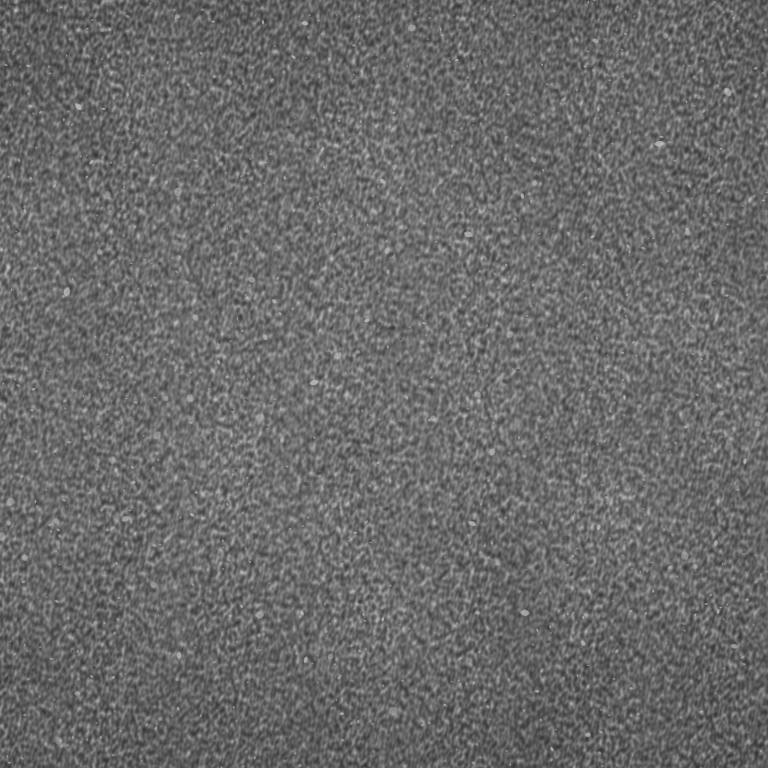
Write a Shadertoy shader that draws this texture.

```glsl
// Fine grey asphalt: dense, slightly upright grain from layered gradient noise,
// with scattered pale stone chips and dark pits, cloudy tone, darker borders
// and faint upright bands where the grain turns crisper.

vec2 hash2(vec2 p) {
    vec3 q = fract(vec3(p.xyx) * vec3(0.1031, 0.1030, 0.0973));
    q += dot(q, q.yzx + 33.33);
    return fract((q.xx + q.yz) * q.zy);
}

mat2 rotate(float angle) {
    float c = cos(angle), s = sin(angle);
    return mat2(c, s, -s, c);
}

float cornerSlope(vec2 cell, vec2 offset) {
    float angle = 6.2832 * hash2(cell).x;
    return dot(vec2(cos(angle), sin(angle)), offset);
}

float gradientNoise(vec2 p) {
    vec2 i = floor(p), f = fract(p);
    vec2 u = f * f * f * (f * (f * 6.0 - 15.0) + 10.0);
    vec2 e = vec2(1.0, 0.0);
    float low = mix(cornerSlope(i, f), cornerSlope(i + e, f - e), u.x);
    float high = mix(cornerSlope(i + e.yx, f - e.yx), cornerSlope(i + 1.0, f - 1.0), u.x);
    return mix(low, high, u.y);
}

// Coverage of sparse angular specks, at most one in each grid cell
float specks(vec2 uv, float cells, float density, float seed) {
    vec2 p = rotate(0.3 + seed) * uv * cells + 200.0;
    vec2 id = floor(p);
    vec2 pick = hash2(id + seed * 17.0);
    vec2 place = hash2(id + seed * 29.0 + 51.0);
    vec2 d = rotate(6.2832 * pick.y) * (fract(p) - mix(vec2(0.36), vec2(0.64), place));
    d.x *= 1.0 + 0.8 * place.x;
    float shape = max(length(d), abs(d.x) * 0.7 + abs(d.y) * 0.8);
    float radius = mix(0.13, 0.29, place.y * place.y);
    float softness = 0.0014 * cells;
    float cover = 1.0 - smoothstep(radius - softness, radius + softness, shape);
    return cover * step(pick.x, density) * mix(0.55, 1.0, place.x);
}

void mainImage(out vec4 fragColor, in vec2 fragCoord) {
    vec2 uv = fragCoord / iResolution.y;
    vec2 fromCentre = fragCoord / iResolution.xy - vec2(0.5, 0.52);

    // Broad tone: soft clouds and darker borders
    float clouds = gradientNoise(uv * 5.0 + 7.0) + 0.6 * gradientNoise(uv * 13.0 + 31.0);
    float border = dot(fromCentre * fromCentre, vec2(0.2, 0.6));
    float tone = 0.425 * (1.03 - border + 0.09 * clouds);

    // Crispness rises in upright bands and toward the borders
    float bands = 0.5 + 0.5 * cos(6.2832 * uv.x / 0.154 + 1.5 * gradientNoise(uv * 4.0));
    float crisp = clamp(0.45 * bands + 2.5 * border, 0.0, 1.0);

    // Grain: medium clumps, round grains, then thin leaning grains
    float clumps = gradientNoise(rotate(0.5) * uv * 71.0 + 90.0);
    float grains = gradientNoise(rotate(0.9) * uv * 127.0 + 150.0);
    float slivers = gradientNoise(rotate(0.22) * uv * vec2(223.0, 137.0) + 310.0);
    float grain = 0.3 * clumps + 0.6 * grains + mix(0.5, 0.95, crisp) * slivers;
    float grey = tone * exp(0.75 * grain);

    // Dark pits, fine bright grit and larger pale chips
    grey = mix(grey, 0.2, 0.65 * specks(uv, 64.0, 0.03, 3.0));
    grey = mix(grey, 0.74, 0.8 * specks(uv, 113.0, 0.05 + 0.06 * crisp, 1.0));
    grey = mix(grey, 0.75, 0.85 * specks(uv, 47.0, 0.06, 2.0));

    fragColor = vec4(vec3(clamp(grey, 0.0, 1.0)), 1.0);
}
```
